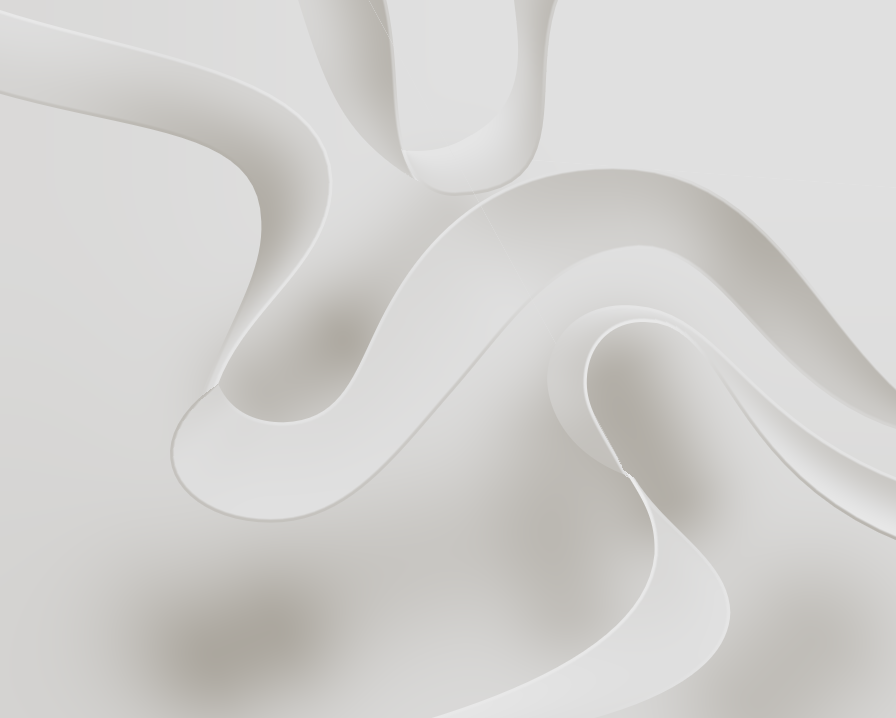
Write a Shadertoy shader that draws this background.

```glsl
// Pale folded ribbons floating over a softly shadowed wall.
// Each ribbon is a chain of ruled strips between two cubic Bezier rails;
// tones blend across the strips, and capsule-shaped glows darken the wall.

const float CANVAS_WIDTH = 768.0;   // design units across the canvas
const int STEPS = 20;               // rulings per strip
const float LIGHT = 0.877;

// End of a ribbon chain: rail points and look (tone a, tone b, rim a, rim b)
struct Rails { vec2 a; vec2 b; vec4 look; };

float cross2(vec2 u, vec2 v) { return u.x * v.y - u.y * v.x; }

// Gray level to colour, growing warmer as it darkens
vec3 paper(float gray) {
    return vec3(gray) + max(LIGHT - gray, 0.0) * vec3(0.08, 0.0, -0.15);
}

// Soft falloff around the segment from a to b
float glow(vec2 p, vec2 a, vec2 b, float radius) {
    vec2 ab = b - a;
    float h = clamp(dot(p - a, ab) / dot(ab, ab), 0.0, 1.0);
    vec2 d = (p - a - ab * h) / radius;
    return exp(-dot(d, d));
}

vec2 bezier(vec2 start, mat3x2 m, float t) {
    float u = 1.0 - t;
    return start * u * u * u + m * vec3(3.0 * u * u * t, 3.0 * u * t * t, t * t * t);
}

// Paints one strip with a shaded fold and advances the chain
void bend(inout vec3 color, inout Rails r, vec2 p, float px,
          mat3x2 a, mat3x2 b, vec4 look, float depth) {
    vec2 a0 = r.a, b0 = r.b;
    float best = 0.0, gray = 0.0;
    for (int i = 1; i <= STEPS; i++) {
        float t1 = float(i) / float(STEPS);
        vec2 a1 = bezier(r.a, a, t1), b1 = bezier(r.b, b, t1);
        float d0 = cross2(p - a0, normalize(b0 - a0));
        float d1 = cross2(p - a1, normalize(b1 - a1));
        if (d0 * d1 <= 0.0 && abs(d0 - d1) > 1e-5) {
            // Locate p along (t) and across (s) the strip
            float f = d0 / (d0 - d1);
            float t = t1 - (1.0 - f) / float(STEPS);
            vec2 start = mix(a0, a1, f), across = mix(b0, b1, f) - start;
            float s = dot(p - start, across) / dot(across, across);
            float da = sign(s) * abs(cross2(p - a0, normalize(a1 - a0)));
            float db = sign(1.0 - s) * abs(cross2(p - b0, normalize(b1 - b0)));
            float cover = clamp(0.5 + min(da, db) / px, 0.0, 1.0);
            if (cover > best) {
                best = cover;
                vec4 now = mix(r.look, look, smoothstep(0.0, 1.0, t));
                float fold = (t - 0.4) / 0.2;
                vec2 rim = 1.0 - smoothstep(1.5, 4.0, vec2(da, db));
                gray = mix(now.x, now.y, smoothstep(0.0, 1.0, s))
                     - depth * exp(-fold * fold) + dot(now.zw, rim);
            }
        }
        a0 = a1;
        b0 = b1;
    }
    color = mix(color, paper(min(gray, 0.925)), best);
    r = Rails(a[2], b[2], look);
}

// Wall with blurred cast shadows
float wall(vec2 p) {
    float g = LIGHT - 0.025 * smoothstep(400.0, 0.0, p.x) - 0.025 * smoothstep(150.0, 600.0, p.y);
    g -= 0.13 * glow(p, vec2(230, 335), vec2(290, 300), 52.0);
    g -= 0.08 * glow(p, vec2(300, 280), vec2(385, 190), 46.0);
    g -= 0.12 * glow(p, vec2(190, 570), vec2(235, 550), 58.0);
    g -= 0.08 * glow(p, vec2(150, 540), vec2(420, 460), 75.0);
    g -= 0.17 * glow(p, vec2(530, 325), vec2(572, 425), 50.0);
    g -= 0.09 * glow(p, vec2(475, 375), vec2(490, 520), 52.0);
    g -= 0.11 * glow(p, vec2(695, 550), vec2(650, 600), 72.0);
    return g;
}

void mainImage(out vec4 fragColor, in vec2 fragCoord) {
    float px = CANVAS_WIDTH / iResolution.x;
    vec2 p = vec2(fragCoord.x, iResolution.y - fragCoord.y) * px;   // y runs down
    vec3 color = paper(wall(p));

    // Hanging loop: outer side, then inner side
    Rails r = Rails(vec2(254, -5), vec2(330, -5), vec4(0.84, 0.71, 0, 0.1));
    bend(color, r, p, px, mat3x2(280, 80, 295, 115, 352, 152), mat3x2(346, 60, 332, 115, 360, 156), vec4(0.81, 0.78, 0, 0.1), 0.02);
    r = Rails(vec2(344, 128), vec2(348, 129), vec4(0.85, 0.9, 0.04, 0));
    bend(color, r, p, px, mat3x2(352, 156, 370, 168, 390, 168), mat3x2(360, 130, 380, 130, 400, 118), vec4(0.85, 0.9, -0.07, 0), 0.0);
    bend(color, r, p, px, mat3x2(500, 165, 450, 70, 480, -5), mat3x2(455, 90, 445, 40, 440, -5), vec4(0.73, 0.81, 0.08, 0), 0.02);

    // Long wave: lower turn, rising body, falling crest
    r = Rails(vec2(172, 340), vec2(187, 329), vec4(0.84, 0.83, -0.1, 0));
    bend(color, r, p, px, mat3x2(114, 392, 160, 448, 232, 448), mat3x2(196, 350, 215, 362, 243, 362), vec4(0.88, 0.86, -0.12, 0.03), -0.015);
    bend(color, r, p, px, mat3x2(300, 448, 340, 390, 390, 333), mat3x2(300, 360, 305, 310, 335, 258), vec4(0.87, 0.85, -0.08, 0.03), 0.0);
    bend(color, r, p, px, mat3x2(440, 275, 475, 217, 548, 213), mat3x2(365, 205, 420, 142, 525, 142), vec4(0.82, 0.76, 0.06, 0.12), -0.02);
    bend(color, r, p, px, mat3x2(625, 213, 655, 335, 775, 370), mat3x2(655, 142, 695, 265, 775, 337), vec4(0.8, 0.72, 0.03, 0.15), 0.06);

    // Upper left band and its descent
    r = Rails(vec2(-5, 7), vec2(-5, 79), vec4(0.87, 0.83, 0.04, -0.06));
    bend(color, r, p, px, mat3x2(120, 48, 282, 60, 285, 155), mat3x2(120, 115, 222, 110, 224, 190), vec4(0.82, 0.68, 0.08, 0), 0.02);
    bend(color, r, p, px, mat3x2(286, 225, 212, 262, 187, 329), mat3x2(226, 235, 196, 275, 172, 340), vec4(0.87, 0.85, 0.03, -0.03), 0.0);

    // Lower right curl, over its crest and away
    r = Rails(vec2(544, 410), vec2(536, 404), vec4(0.75, 0.76, 0, 0.12));
    bend(color, r, p, px, mat3x2(482, 390, 468, 345, 469, 322), mat3x2(515, 365, 502, 350, 503, 325), vec4(0.82, 0.79, 0, 0.12), 0.01);
    bend(color, r, p, px, mat3x2(472, 280, 505, 258, 545, 262), mat3x2(504, 295, 525, 275, 553, 276), vec4(0.89, 0.84, 0.01, 0.07), 0.0);
    bend(color, r, p, px, mat3x2(620, 268, 640, 360, 775, 412), mat3x2(625, 276, 620, 405, 775, 466), vec4(0.78, 0.91, 0.11, -0.2), 0.01);

    // Front sweep rising from the bottom edge
    r = Rails(vec2(365, 617), vec2(470, 625), vec4(0.9, 0.87, 0.01, 0));
    bend(color, r, p, px, mat3x2(470, 585, 555, 540, 561, 475), mat3x2(590, 600, 625, 560, 626, 525), vec4(0.85, 0.88, 0.06, 0.02), 0.0);
    bend(color, r, p, px, mat3x2(562, 445, 552, 430, 536, 404), mat3x2(625, 480, 572, 455, 544, 410), vec4(0.84, 0.81, 0.08, 0.03), 0.0);
    fragColor = vec4(color, 1.0);
}
```
